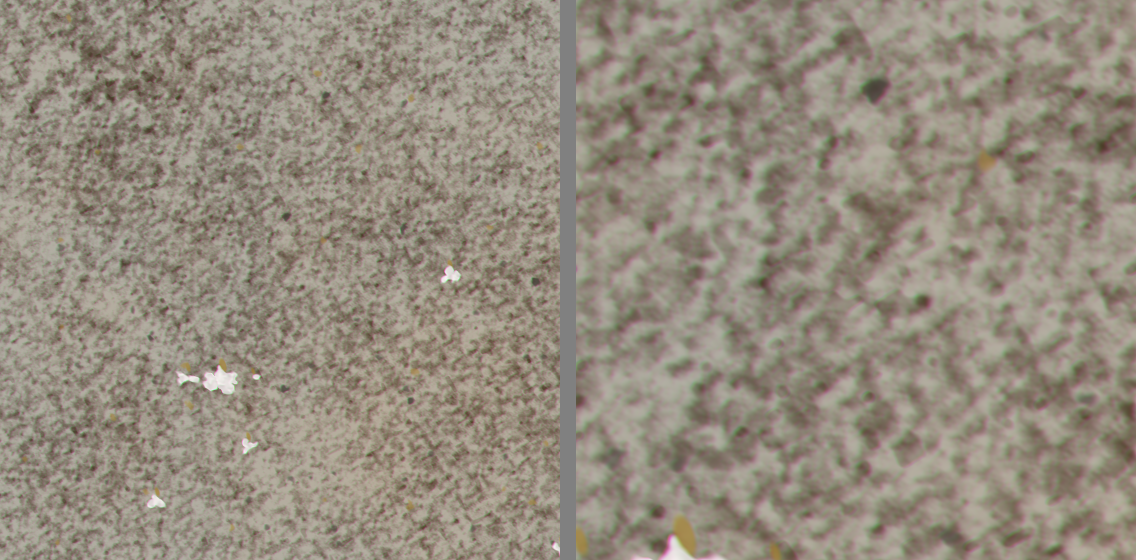
Left, the full canvas; right, a detail of the centre.
This texture is drawn by a Shadertoy shader. Its source:

```glsl
const vec3 PALE_STONE = vec3(0.698, 0.680, 0.632);
const vec3 DARK_STONE = vec3(0.380, 0.325, 0.268);
const vec3 WARM_TINT = vec3(0.018, -0.004, -0.022);
const vec3 PIT = vec3(0.27, 0.25, 0.22);
const vec3 OCHRE = vec3(0.64, 0.52, 0.24);
const vec3 PETAL = vec3(0.97, 0.95, 0.94);
const float SOFT = 0.0016;

float hash(vec2 p) {
    return fract(sin(dot(p, vec2(127.1, 311.7))) * 43758.5453);
}

vec2 rotate(vec2 p, float angle) {
    float c = cos(angle), s = sin(angle);
    return vec2(c * p.x + s * p.y, c * p.y - s * p.x);
}

float noise(vec2 p) {
    vec2 i = floor(p), f = fract(p);
    f = f * f * (3.0 - 2.0 * f);
    float low = mix(hash(i), hash(i + vec2(1, 0)), f.x);
    float high = mix(hash(i + vec2(0, 1)), hash(i + vec2(1, 1)), f.x);
    return mix(low, high, f.y);
}

float fbm(vec2 p) {
    float sum = 0.0, weight = 0.57;
    for (int i = 0; i < 3; i++) {
        sum += weight * noise(p);
        p = rotate(p, 0.9) * 2.03 + 17.3;
        weight *= 0.5;
    }
    return sum;
}

float blob(vec2 p, vec2 center, vec2 radii) {
    vec2 q = (p - center) / radii;
    return exp(-dot(q, q));
}

float segmentDistance(vec2 p, vec2 a, vec2 b) {
    vec2 ab = b - a;
    return length(p - a - ab * clamp(dot(p - a, ab) / dot(ab, ab), 0.0, 1.0));
}

float ellipse(vec2 p, vec2 radii, float angle, float soft) {
    float d = (length(rotate(p, angle) / radii) - 1.0) * min(radii.x, radii.y);
    return 1.0 - smoothstep(-soft, soft, d);
}

// One randomly placed, randomly turned fleck in a share of the grid cells
float flecks(vec2 p, float cells, float size, float share, float seed) {
    vec2 id = floor(p * cells);
    float pick = hash(id + seed);
    vec2 jitter = vec2(hash(id + seed + 3.1), hash(id + seed + 7.7));
    vec2 center = (id + 0.25 + 0.5 * jitter) / cells;
    float scale = size * mix(0.5, 1.2, hash(id + seed + 11.9));
    vec2 wobble = scale * 0.8 * vec2(noise(p * 160.0), noise(p * 160.0 + 40.0));
    vec2 q = p - center + wobble - scale * 0.4;
    return step(pick, share) * ellipse(q, scale * vec2(1.0, 0.75), pick * 90.0, 1.5 * SOFT);
}

// Where the stone is stained (positive) or worn pale (negative)
float stain(vec2 p) {
    float broad = 0.24 * (fbm(p * 5.0 + 4.0) - 0.5);
    float patches = 0.22 * (fbm(p * 26.0 + 9.0) - 0.5);
    float damp = blob(p, vec2(0.15, 0.87), vec2(0.22, 0.16));
    float clumps = damp * (0.08 + 0.75 * (fbm(rotate(p, 0.9) * vec2(32.0, 46.0)) - 0.46));
    float streak = segmentDistance(p, vec2(-0.05, 0.66), vec2(0.33, 0.34));
    float worn = 0.10 * exp(-pow(streak / 0.035, 2.0));
    worn += 0.10 * blob(p, vec2(0.50, 0.95), vec2(0.08, 0.07));
    worn += 0.05 * blob(p, vec2(0.57, 0.16), vec2(0.16, 0.10));
    float shade = 0.08 * blob(p, vec2(0.68, 0.92), vec2(0.06, 0.10));
    shade += 0.05 * blob(p, vec2(0.0, 0.22), vec2(0.15, 0.2));
    return broad + patches + clumps + shade - worn;
}

vec3 ground(vec2 p) {
    float stained = stain(p);
    float grain = 0.5 + 0.85 * (fbm(rotate(p, 0.6) * vec2(108.0, 124.0)) - 0.5);
    float dark = smoothstep(0.2, 1.05, grain + stained);
    // Sparse, crisp dark specks
    float speck = noise(rotate(p, 0.5) * vec2(92.0, 112.0) + 31.0);
    dark += 0.32 * smoothstep(0.70, 0.90, speck + 0.4 * stained);
    vec3 color = mix(PALE_STONE, DARK_STONE, dark);
    color += WARM_TINT * (blob(p, vec2(0.8, 0.25), vec2(0.3)) + fbm(p * 9.0) - 0.5);
    color = mix(color, PIT, 0.55 * flecks(p, 24.0, 0.0060, 0.12, 5.0));
    color = mix(color, PIT, 0.80 * flecks(p, 9.0, 0.009, 0.07, 23.0));
    return mix(color, OCHRE, 0.6 * flecks(p, 13.0, 0.0065, 0.13, 41.0));
}

// A fallen blossom: a short stem and a ragged clump of petals
vec3 blossom(vec3 color, vec2 p, vec2 center, float size, int count, float seed) {
    vec2 q = p - center;
    color = mix(color, OCHRE, 0.8 * ellipse(q - vec2(0.1, 0.9) * size, size * vec2(0.18, 0.4), 0.3, SOFT));
    q += size * 0.3 * (vec2(noise(p * 130.0), noise(p * 130.0 + 60.0)) - 0.5);
    for (int i = 0; i < count; i++) {
        float angle = seed + float(i) * 2.2 + hash(vec2(seed, i));
        vec2 offset = vec2(cos(angle), 0.65 * sin(angle)) * size * 0.5;
        vec2 radii = size * vec2(0.5, mix(0.26, 0.40, hash(vec2(i, seed))));
        vec3 tint = PETAL - 0.14 * noise(q * 170.0 + seed);
        color = mix(color, tint, ellipse(q - offset, radii, angle, SOFT));
    }
    return color;
}

vec3 scene(vec2 p) {
    vec3 color = ground(p);
    color = blossom(color, p, vec2(0.335, 0.325), 0.021, 3, 3.6);
    color = blossom(color, p, vec2(0.396, 0.318), 0.032, 5, 0.4);
    color = blossom(color, p, vec2(0.452, 0.323), 0.015, 1, 0.3);
    color = blossom(color, p, vec2(0.443, 0.203), 0.019, 3, 1.7);
    color = blossom(color, p, vec2(0.280, 0.103), 0.020, 3, 3.2);
    color = blossom(color, p, vec2(0.803, 0.507), 0.022, 4, 5.1);
    return blossom(color, p, vec2(1.002, 0.018), 0.017, 2, 2.0);
}

void mainImage(out vec4 fragColor, in vec2 fragCoord) {
    vec2 p = fragCoord / iResolution.y;
    // Colour fringing: red and blue land slightly beside green
    vec2 fringe = vec2(0.0017, -0.0009);
    vec3 color = vec3(scene(p + fringe).r, scene(p).g, scene(p + 0.7 * fringe).b);
    fragColor = vec4(color, 1.0);
}
```
